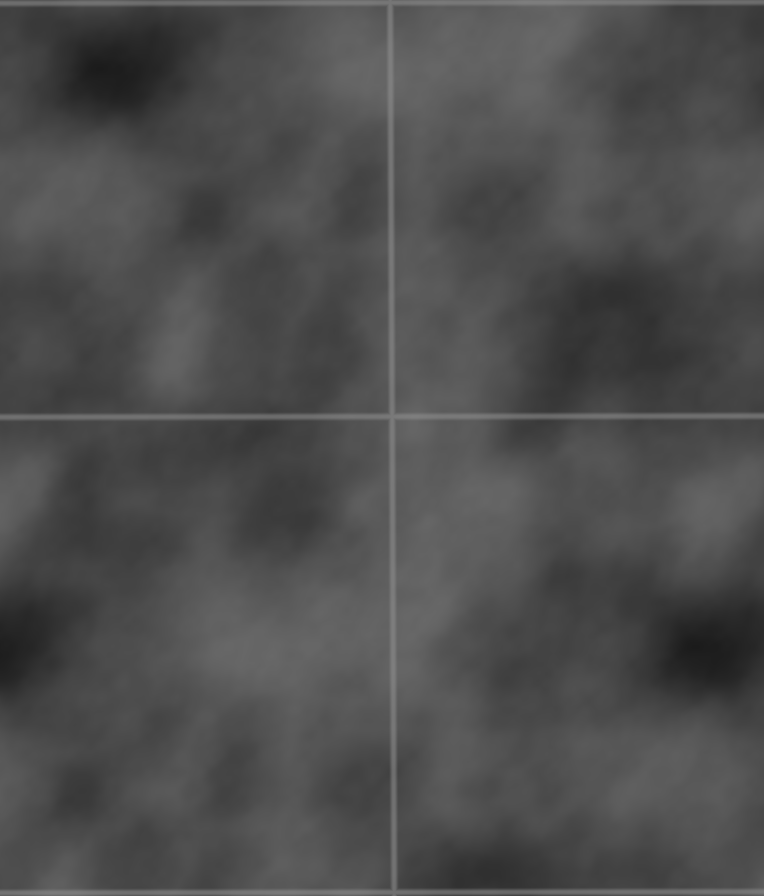
Give the GLSL for this texture, as a Shadertoy shader.

```glsl
#define COLUMN_WIDTH 0.5
#define COLUMN_START 0.440
#define ROW_HEIGHT 0.5707
#define ROW_SHRINK 0.0747
#define LINE_HALF_WIDTH 0.0031
#define LINE_SOFTNESS 0.0026
#define LINE_GREY 0.46
#define BASE_GREY 0.291
#define CLOUD_CONTRAST 0.37
#define CLOUD_PERIOD vec2(0.805, 0.645)
#define CLOUD_SHIFT 0.14
#define CLOUD_CELLS vec2(5.0, 4.0)

float hash(vec2 p) {
    vec3 q = fract(p.xyx * vec3(0.1031, 0.1030, 0.0973));
    q += dot(q, q.yzx + 33.33);
    return fract((q.x + q.y) * q.z);
}

// Value noise that wraps after the given number of cells
float wrappedNoise(vec2 p, vec2 cells) {
    vec2 i = floor(p), f = fract(p);
    f = f * f * f * (f * (f * 6.0 - 15.0) + 10.0);
    vec2 a = mod(i, cells), b = mod(i + 1.0, cells);
    vec2 seed = cells * 7.0 + 3.0;
    return mix(mix(hash(a + seed), hash(vec2(b.x, a.y) + seed), f.x),
               mix(hash(vec2(a.x, b.y) + seed), hash(b + seed), f.x), f.y);
}

float clouds(vec2 uv) {
    float sum = 0.0, total = 0.0, weight = 1.0;
    vec2 cells = CLOUD_CELLS;
    for (int octave = 0; octave < 5; octave++) {
        sum += weight * wrappedNoise(uv * cells, cells);
        total += weight;
        cells *= 2.0;
        weight *= 0.47;
    }
    return sum / total;
}

// Soft round patch, repeated with the cloud period
float patchAt(vec2 uv, vec2 center, float radius) {
    vec2 d = fract(uv - center + 0.5) - 0.5;
    d = vec2(d.x * CLOUD_PERIOD.x + d.y * CLOUD_SHIFT, d.y * CLOUD_PERIOD.y);
    return exp(-dot(d, d) / (radius * radius));
}

float lineMask(float dist) {
    float soft = max(LINE_SOFTNESS, 0.7 / iResolution.y);
    return 1.0 - smoothstep(LINE_HALF_WIDTH - soft, LINE_HALF_WIDTH + soft, dist);
}

void mainImage(out vec4 fragColor, in vec2 fragCoord) {
    vec2 p = fragCoord / iResolution.y;

    // Cloudy surface on a sheared repeating lattice
    vec2 uv = vec2(0.0, p.y / CLOUD_PERIOD.y);
    uv.x = (p.x - CLOUD_SHIFT * uv.y) / CLOUD_PERIOD.x;
    vec2 cloudUv = fract(uv - vec2(0.481, -0.318));
    float grey = BASE_GREY + CLOUD_CONTRAST * (clouds(cloudUv) - 0.5);
    grey -= 0.065 * patchAt(uv, vec2(0.907, 0.419), 0.06);
    grey += 0.06 * patchAt(uv, vec2(0.503, 0.479), 0.07);

    // Tile grid, slightly tilted, with rows shrinking upward
    float column = (p.x - COLUMN_START + 0.0045 * p.y) / COLUMN_WIDTH;
    float columnDist = abs(column - round(column)) * COLUMN_WIDTH;
    float y = p.y - 0.004 - 0.0015 * (p.x - 0.4);
    float row = y / (ROW_HEIGHT - ROW_SHRINK * y);
    float stretch = 1.0 + ROW_SHRINK * row;
    float rowDist = abs(row - round(row)) * ROW_HEIGHT / (stretch * stretch);

    // Joints pick up a little of the surface tone
    float joint = max(lineMask(columnDist), lineMask(rowDist));
    float jointGrey = LINE_GREY + 0.4 * (grey - BASE_GREY);
    fragColor = vec4(vec3(mix(grey, jointGrey, joint * 0.92)), 1.0);
}
```
